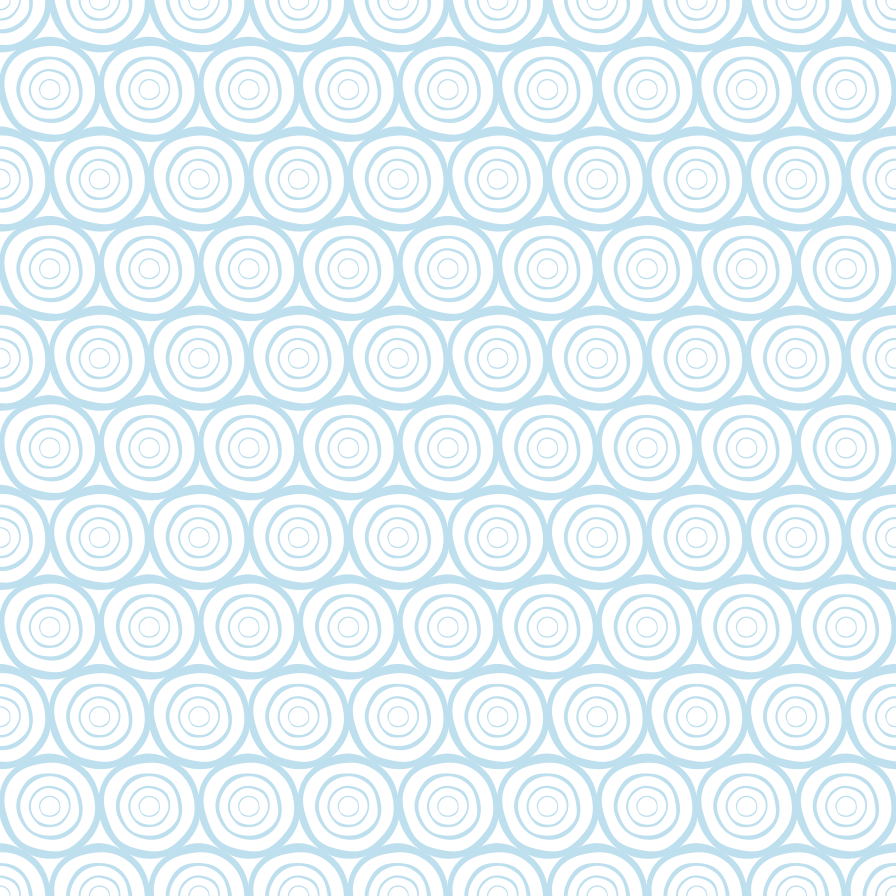
Write a Shadertoy shader that draws this pattern.

```glsl
// Hand-drawn concentric rings packed in staggered rows, pale blue on white.
// Each ring is a polar band whose radius and width wobble with the angle;
// whole columns and an even number of rows make the canvas tile.

#define COLUMNS 9.0
#define ROWS 10.0
#define RINGS 4
#define WOBBLE 0.025         // relative change of a ring's radius
#define WIDTH_VARIATION 0.28 // relative change of a ring's line width
#define PAPER vec3(1.0)
#define INK vec3(0.745, 0.875, 0.932)

const float TAU = 6.2831853;

// Ring radii and line widths, in units of the column spacing
const float RADIUS[RINGS] = float[](0.101, 0.198, 0.316, 0.486);
const float WIDTH[RINGS] = float[](0.013, 0.023, 0.037, 0.068);

float hash(vec2 p) {
    vec3 q = fract(vec3(p.xyx) * 0.1031);
    q += dot(q, q.yzx + 33.33);
    return fract((q.x + q.y) * q.z);
}

// Smooth periodic wave around the circle, roughly -1 to 1
float handWave(float angle, float seed) {
    float sum = 0.0;
    for (float k = 2.0; k < 8.0; k++) {
        sum += sin(k * angle + TAU * hash(vec2(k, seed))) / k;
    }
    return sum;
}

// Part of a pixel that lies inside a radius
float inside(float radius, float r, float pixel) {
    return clamp((radius - r) / pixel + 0.5, 0.0, 1.0);
}

// Ink coverage of one set of concentric rings centred on the origin
float ringMotif(vec2 d, float pixel) {
    float r = length(d);
    float angle = atan(d.y, d.x + 1e-6);
    float ink = 0.0;
    for (int i = 0; i < RINGS; i++) {
        float seed = float(i) * 2.0 + 3.0;
        float middle = RADIUS[i] * (1.0 + WOBBLE * handWave(angle, seed));
        float halfWidth = 0.5 * WIDTH[i]
            * (1.0 + WIDTH_VARIATION * handWave(angle, seed + 1.0));
        float band = inside(middle + halfWidth, r, pixel)
                   - inside(middle - halfWidth, r, pixel);
        ink = max(ink, band);
    }
    return ink;
}

void mainImage(out vec4 fragColor, in vec2 fragCoord) {
    // One unit is the column spacing
    float rowStep = COLUMNS / ROWS;
    vec2 p = fragCoord / iResolution.xy * COLUMNS;
    float pixel = COLUMNS / min(iResolution.x, iResolution.y);

    // Join the motifs of the two nearest rows and columns
    float ink = 0.0;
    for (float j = 0.0; j < 2.0; j++) {
        float row = floor(p.y / rowStep) + j;
        float shift = 0.5 * mod(row, 2.0);
        for (float i = 0.0; i < 2.0; i++) {
            float column = floor(p.x - shift) + i;
            vec2 centre = vec2(column + shift, row * rowStep);
            ink = max(ink, ringMotif(p - centre, pixel));
        }
    }

    fragColor = vec4(mix(PAPER, INK, ink), 1.0);
}
```
